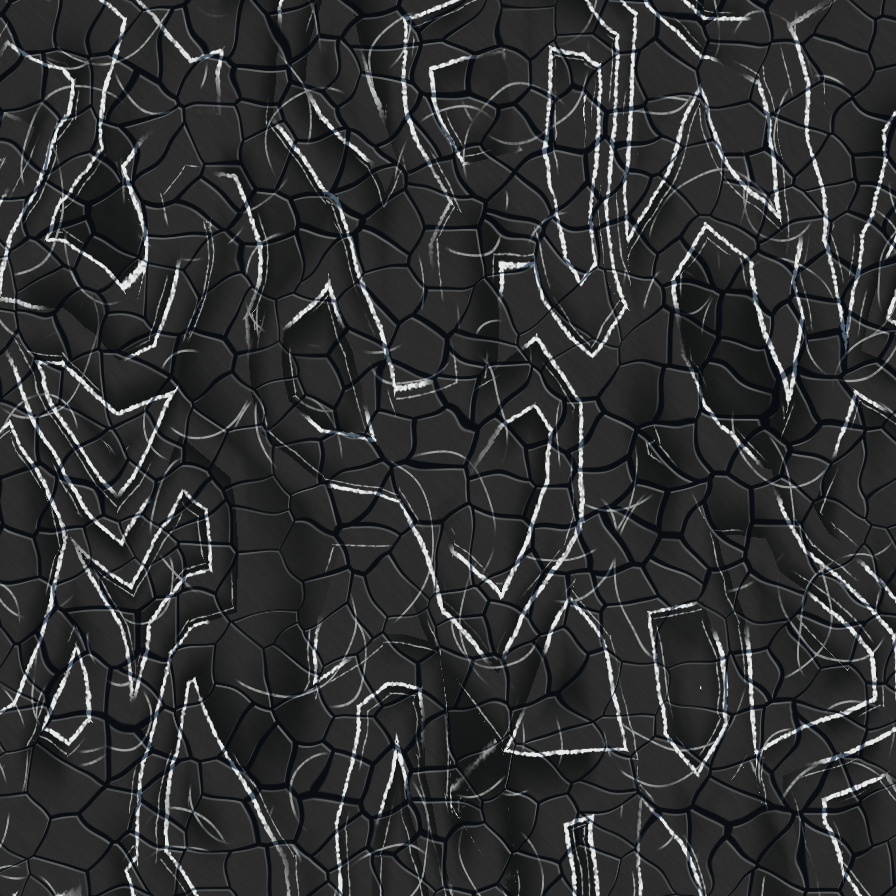
This pattern is drawn by a three.js fragment shader. Its source:

```glsl
// Chalk lozenges and wood-like strokes over cracked, embossed charcoal.
varying vec2 vUv;

const vec3 CHARCOAL = vec3(0.172, 0.172, 0.172);
const vec3 SOOT = vec3(0.070, 0.074, 0.076);
const vec3 CRACK_INK = vec3(0.025, 0.040, 0.058);
const vec3 BEVEL = vec3(0.43, 0.44, 0.44);
const vec3 CHALK = vec3(0.90, 0.91, 0.91);
const vec2 LOZENGE = vec2(0.072, 0.165);  // lattice spacing of the strokes
const float LEVELS = 4.0;                 // contour strokes per unit height
const float STROKE = 0.0023;              // half width of a chalk stroke
const float CRACK_CELLS = 19.0;
const float CRACK_WIDTH = 0.0019;
const vec2 LIGHT = vec2(0.0016, 0.0022);  // emboss offset
const float ARC_CELLS = 9.0;
const float SOFT = 0.0010;                // edge smoothing

float hash(vec2 p) { return fract(sin(dot(p, vec2(127.1, 311.7))) * 43758.5453); }
vec2 hash2(vec2 p) { return vec2(hash(p), hash(p + 57.3)); }

float noise(vec2 p) {
  vec2 i = floor(p), f = fract(p);
  f = f * f * (3.0 - 2.0 * f);
  return mix(mix(hash(i), hash(i + vec2(1, 0)), f.x),
             mix(hash(i + vec2(0, 1)), hash(i + vec2(1, 1)), f.x), f.y);
}

vec2 warp(vec2 p, float freq, float amount) {
  return p + amount * (vec2(noise(p * freq), noise(p * freq + 31.7)) - 0.5);
}

// Piecewise linear height on a tall triangular lattice: straight contours.
float facets(vec2 p) {
  p = warp(warp(p, 7.0, 0.05), 45.0, 0.003);
  vec2 q = p / LOZENGE + 20.0;
  q.y -= 0.5 * q.x;
  vec2 i = floor(q), f = fract(q);
  float a = hash(i + vec2(1, 0)), b = hash(i + vec2(0, 1));
  float s = f.x + f.y;
  float h = s < 1.0 ? hash(i) * (1.0 - s) + a * f.x + b * f.y
                    : hash(i + 1.0) * (s - 1.0) + a * (1.0 - f.y) + b * (1.0 - f.x);
  return h * LEVELS;
}

// Distance to the nearest border between Voronoi cells.
float cellBorder(vec2 p) {
  vec2 i = floor(p), f = fract(p), nearCell = vec2(0.0), nearest = vec2(0.0);
  float best = 9.0, border = 9.0;
  for (int y = -1; y <= 1; y++) for (int x = -1; x <= 1; x++) {
    vec2 c = vec2(x, y), r = c + hash2(i + c) - f;
    if (dot(r, r) < best) { best = dot(r, r); nearest = r; nearCell = c; }
  }
  for (int y = -2; y <= 2; y++) for (int x = -2; x <= 2; x++) {
    vec2 c = nearCell + vec2(x, y), r = c + hash2(i + c) - f, d = r - nearest;
    if (dot(d, d) > 1e-4) border = min(border, dot(0.5 * (r + nearest), normalize(d)));
  }
  return border;
}

float groove(vec2 p) {
  float width = CRACK_WIDTH * mix(0.25, 1.75, noise(p * 13.0));
  float d = cellBorder(warp(p, 24.0, 0.022) * CRACK_CELLS) / CRACK_CELLS;
  return 1.0 - smoothstep(width - SOFT, width + SOFT, d);
}

// Thin broken rings scattered around the strokes.
float arcs(vec2 p) {
  vec2 q = warp(p, 20.0, 0.012) * ARC_CELLS, i = floor(q);
  float ink = 0.0;
  for (int y = -1; y <= 1; y++) for (int x = -1; x <= 1; x++) {
    vec2 c = i + vec2(x, y), r = q - c - hash2(c + 9.0);
    float radius = mix(0.3, 0.75, hash(c + 3.0));
    float d = abs(length(r * vec2(1.0, 0.8)) - radius) / ARC_CELLS;
    float turn = cos(atan(r.y, r.x) - 6.283 * hash(c + 5.0));
    ink = max(ink, (1.0 - smoothstep(0.0004, 0.0017, d)) * smoothstep(0.2, 0.5, turn));
  }
  return ink;
}

float stroke(float d, float width) {
  return 1.0 - smoothstep(width - SOFT, width + SOFT, abs(d));
}

void main() {
  vec2 p = vUv;
  float grit = noise(p * vec2(420.0, 330.0));

  // Contour distance from the local slope
  float k = facets(p), e = 0.0006;
  vec2 slope = vec2(facets(p + vec2(e, 0)) - k, facets(p + vec2(0, e)) - k) / e;
  float level = floor(k + 0.5);
  float d = (k - level) / max(length(slope), 7.0);

  // Charcoal ground, darker inside each contour
  float streak = noise(p * vec2(22.0, 5.0) + 4.0);
  float dark = (1.0 - smoothstep(0.0, 0.75, fract(k))) * smoothstep(0.2, 0.65, streak);
  vec3 color = mix(CHARCOAL, SOOT, dark * 0.9);
  float hatch = noise(vec2(p.x + p.y, (p.x - p.y) * 0.12) * 260.0);
  color *= 0.93 + 0.08 * hatch + 0.06 * grit;

  // Embossed cracks
  float crack = groove(p);
  float rim = max(groove(p + LIGHT) - crack, 0.0);
  color = mix(color, BEVEL, rim * mix(0.25, 0.95, noise(p * 30.0)));
  color = mix(color, CRACK_INK, crack * 0.92);

  // Chalk: main stroke, thin companion and arcs, all broken up by grit
  float present = smoothstep(0.30, 0.42, noise(p * vec2(13.0, 7.0) + level * 17.3));
  float width = STROKE * mix(0.65, 1.15, noise(p * 18.0)) + (grit - 0.5) * 0.0018;
  float gap = 0.0045 + 0.007 * noise(p * 12.0 + 8.0);
  float echo = stroke(d - gap, 0.0006 + (grit - 0.5) * 0.001)
             * smoothstep(0.38, 0.55, noise(p * 15.0 + level * 5.1));
  float thin = arcs(p) * smoothstep(0.3, 0.6, noise(p * 28.0 + 2.0));
  float chalk = max(stroke(d, width) * present, max(echo * 0.7, thin * 0.6));
  chalk *= mix(0.7, 1.0, smoothstep(0.15, 0.5, grit));
  vec3 chalkColor = mix(CHALK, CHALK * vec3(0.55, 0.65, 0.75), crack);
  color = mix(color, chalkColor, chalk * (1.0 - 0.4 * crack));

  gl_FragColor = vec4(color, 1.0);
}
```
